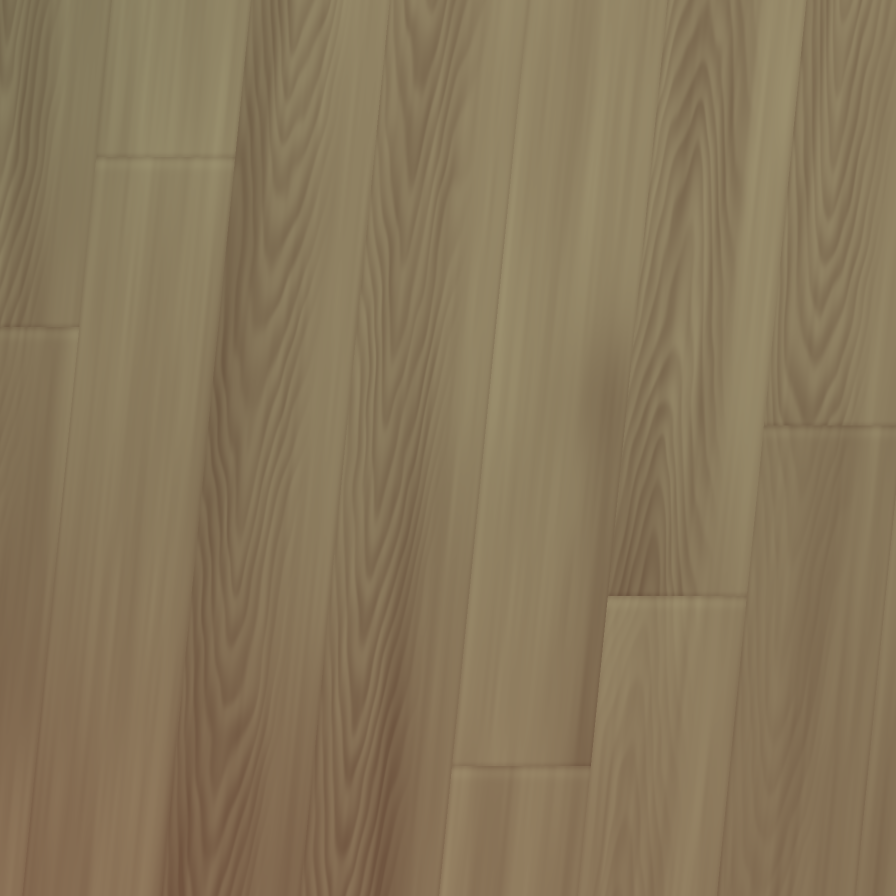
This texture is drawn by a WebGL 1 fragment shader. Its source:

```glsl
precision highp float;
uniform vec2 u_resolution;

const float PLANK_WIDTH = 0.155;
const float PLANK_OFFSET = 0.025;
const float LEAN = 0.1;
const vec3 DARK_OAK = vec3(0.455, 0.38, 0.285);
const vec3 PALE_OAK = vec3(0.60, 0.55, 0.42);
const vec3 WARM_TINT = vec3(0.018, -0.018, -0.012);

float hash(vec2 p) {
  vec3 q = fract(vec3(p.xyx) * 0.1031);
  q += dot(q, q.yzx + 33.33);
  return fract((q.x + q.y) * q.z);
}

float noise(vec2 p) {
  vec2 cell = floor(p);
  vec2 f = fract(p);
  f = f * f * (3.0 - 2.0 * f);
  float low = mix(hash(cell), hash(cell + vec2(1.0, 0.0)), f.x);
  float high = mix(hash(cell + vec2(0.0, 1.0)), hash(cell + 1.0), f.x);
  return mix(low, high, f.y);
}

float softLine(float dist, float width) {
  return exp(-dist * dist / (width * width));
}

// Height of the end joint; some planks have theirs off the canvas
float jointHeight(float index) {
  return mod(0.145 + 0.19 * (index - 3.0) + 0.25, 1.25) - 0.25;
}

// Nested V-shaped growth rings: dark lines, 0 to 1
float cathedral(vec2 p, float direction, float seed) {
  p.x += 0.014 * (noise(vec2(seed, p.y * 4.0)) - 0.5);
  float arm = 7.0 * sqrt(p.x * p.x + 0.00004);
  float warp = 0.16 * noise(vec2(p.x * 28.0 + seed, p.y * 5.0))
             + 0.03 * noise(vec2(p.x * 90.0 - seed, p.y * 22.0));
  float ring = fract(13.0 * (p.y * direction - arm + warp));
  float band = smoothstep(0.0, 0.65, ring) * (1.0 - smoothstep(0.7, 1.0, ring));
  float strength = 0.45 + 0.55 * noise(vec2(p.x * 50.0 + seed, p.y * 7.0));
  return (1.0 - band) * strength;
}

// Straight pores and broad streaks along the plank
float straightGrain(vec2 p, float seed) {
  float broad = noise(vec2(p.x * 38.0 + seed, p.y * 1.6)) - 0.5;
  float medium = noise(vec2(p.x * 95.0 - seed, p.y * 3.5)) - 0.5;
  float fine = noise(vec2(p.x * 210.0 + seed, p.y * 9.0)) - 0.5;
  return 0.34 * broad + 0.20 * medium + 0.13 * fine;
}

float roomLight(vec2 uv) {
  float side = 0.2 * smoothstep(0.0, 0.6, uv.x) - 0.1 * smoothstep(0.75, 1.0, uv.x);
  return side + 0.25 * smoothstep(0.0, 0.7, uv.y) - 0.2;
}

vec3 floorColor(vec2 uv) {
  vec2 p = vec2(uv.x - LEAN * uv.y, uv.y);
  float position = (p.x - PLANK_OFFSET) / PLANK_WIDTH;
  float index = floor(position);
  float across = position - index;
  float joint = jointHeight(index);
  float above = step(joint, p.y);
  float seed = 17.0 * index + 7.0 * above + 61.0;

  // Plank tone and straight grain
  float tone = 0.58 + 0.18 * (hash(vec2(seed, 4.0)) - 0.5);
  tone += 0.32 * (noise(vec2(p.x * 9.0 + seed, p.y * 3.0)) - 0.5);
  tone += straightGrain(p, seed);

  // Figured heartwood, left of the middle in two planks out of three
  float figured = step(0.5, mod(index, 3.0)) * mix(0.35, 1.0, above);
  float zone = 1.0 - smoothstep(0.18, 0.48, abs(across - 0.3));
  float direction = mod(index, 4.0) < 0.5 ? -1.0 : 1.0;
  vec2 heart = vec2((across - 0.3) * PLANK_WIDTH, p.y);
  float rings = cathedral(heart, direction, seed);
  tone -= figured * zone * (0.16 + 0.42 * rings);

  // Shaded margin and dark smudge on a plain plank
  float plain = above * (1.0 - step(0.5, mod(index, 3.0)));
  float margin = smoothstep(0.68, 0.95, across) * (1.0 - smoothstep(0.45, 0.75, p.y));
  vec2 smudge = (vec2(across, p.y) - vec2(0.78, 0.56)) / vec2(0.2, 0.075);
  tone -= plain * (0.3 * margin + 0.28 * exp(-dot(smudge, smudge)));

  // Seams and end joints
  float seam = PLANK_WIDTH * min(across, 1.0 - across);
  float end = p.y - joint;
  tone -= 0.16 * softLine(seam, 0.0028);
  tone -= 0.22 * softLine(end, 0.0035);
  tone += 0.12 * softLine(end + 0.009, 0.006);

  tone += roomLight(uv);
  float warmth = (1.0 - smoothstep(0.0, 0.55, uv.y)) * (1.0 - 0.65 * uv.x);
  float coolness = smoothstep(0.5, 1.0, uv.y) * (1.0 - smoothstep(0.0, 0.5, uv.x));
  return mix(DARK_OAK, PALE_OAK, clamp(tone, -0.2, 1.15))
       + WARM_TINT * (warmth - 0.6 * coolness);
}

void main() {
  // Four samples per pixel smooth the plank edges
  vec3 color = vec3(0.0);
  for (int i = 0; i < 4; i++) {
    float k = float(i);
    vec2 offset = vec2(mod(k, 2.0), floor(k * 0.5)) * 0.5 - 0.25;
    color += floorColor((gl_FragCoord.xy + offset) / u_resolution);
  }
  gl_FragColor = vec4(color * 0.25, 1.0);
}
```
